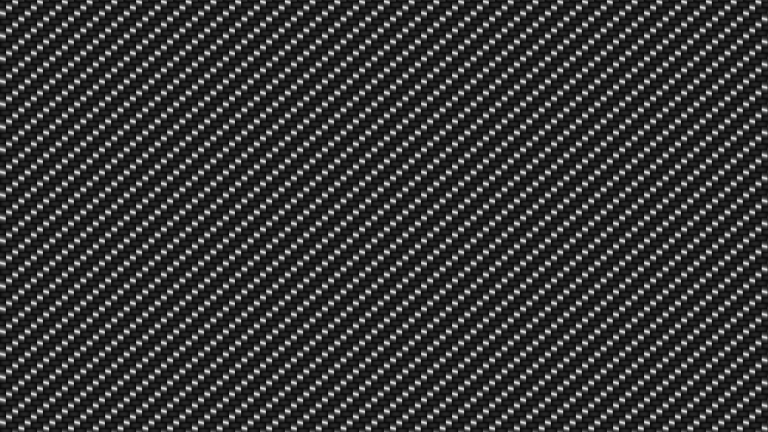
This texture is drawn by a Shadertoy shader. Its source:

```glsl
// Carbon fibre in a two-over-two twill: vertical tows float over two rows and
// step up one row per column, each lit by a tilted highlight at its middle.
// Dark horizontal tows fill the remaining cells, two columns at a time.

const vec2 REPEATS = vec2(31.0, 19.0);  // twill repeats across and down
const float CELLS_PER_REPEAT = 4.0;
const vec2 HIGHLIGHT_ANCHOR = vec2(0.415, 0.377);
const vec3 GAP = vec3(0.02);
const vec3 WEFT_LOW = vec3(0.03);
const vec3 WEFT_HIGH = vec3(0.16);
const vec3 WARP_LOW = vec3(0.05);
const vec3 WARP_HIGH = vec3(1.05);
const int SAMPLES = 4;                  // smoothing samples per axis

// Rounded shading across a tow, 1 in the middle and 0 at its sides
float roundness(float across) {
    float d = 2.0 * across - 1.0;
    return 1.0 - d * d;
}

// Vertical tow; along runs from 0 to 1 over the float
vec3 warpTow(float across, float along) {
    float v = along - 0.5 + 0.12 * (across - 0.5);
    float sheen = exp(-5.8 * sqrt(v * v + 0.0006));
    float side = smoothstep(0.0, 0.08, 0.5 - abs(across - 0.5));
    return mix(GAP, mix(WARP_LOW, WARP_HIGH, sheen), 0.4 + 0.6 * side);
}

// Horizontal tow; brightest at the middle of its float
vec3 weftTow(float across, float along) {
    float sheen = roundness(across) * roundness(along);
    return mix(WEFT_LOW, WEFT_HIGH, sheen);
}

// Weave colour at a point measured in cells
vec3 weave(vec2 q) {
    vec2 id = floor(q);
    vec2 p = fract(q);
    float rise = mod(q.y - id.x, CELLS_PER_REPEAT);
    float run = mod(q.x - id.y - 1.0, CELLS_PER_REPEAT);
    return rise < 2.0 ? warpTow(p.x, rise * 0.5)
                      : weftTow(p.y, run * 0.5);
}

void mainImage(out vec4 fragColor, in vec2 fragCoord) {
    vec2 cells = REPEATS * CELLS_PER_REPEAT;
    vec2 floatCenter = vec2(0.5, 1.0);

    // Average a grid of samples to smooth the tow edges
    vec3 color = vec3(0.0);
    for (int j = 0; j < SAMPLES; j++) {
        for (int i = 0; i < SAMPLES; i++) {
            vec2 offset = (vec2(i, j) + 0.5) / float(SAMPLES) - 0.5;
            vec2 uv = (fragCoord + offset) / iResolution.xy;
            color += weave((uv - HIGHLIGHT_ANCHOR) * cells + floatCenter);
        }
    }
    fragColor = vec4(color / float(SAMPLES * SAMPLES), 1.0);
}
```
